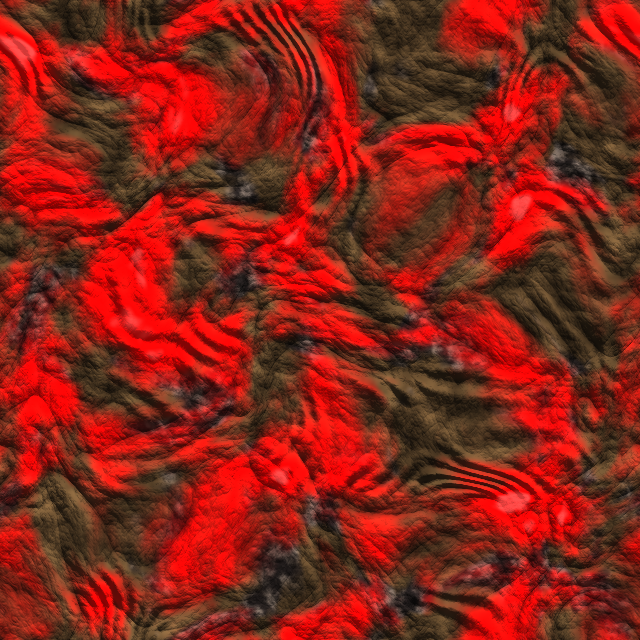
Give the GLSL for this texture, as a three.js fragment shader.

```glsl
// Seamless molten lava glowing between folds of wrinkled, ash-stained rock.
varying vec2 vUv;

const vec3 ROCK_COLOR  = vec3(0.295, 0.22, 0.135);
const vec3 ASH_DARK    = vec3(0.09, 0.08, 0.09);
const vec3 ASH_LIGHT   = vec3(0.36, 0.32, 0.30);
const vec3 LAVA_COLOR  = vec3(0.98, 0.02, 0.02);
const vec3 HOT_COLOR   = vec3(1.00, 0.27, 0.26);

const float WARP_REPEATS  = 3.0;   // whole repeats across the canvas
const float HEAT_REPEATS  = 7.0;
const float FOLD_REPEATS  = 10.0;
const float RING_REPEATS  = 5.0;
const float GRAIN_REPEATS = 28.0;
const float ASH_REPEATS   = 8.0;
const float SPECK_REPEATS = 40.0;

const float WARP_AMOUNT   = 0.13;
const float RING_COUNT    = 7.0;   // rings per unit of noise
const float RING_DEPTH    = 0.30;
const float GRAIN_DEPTH   = 0.24;
const float BUMP_STRENGTH = 0.027;
const float BUMP_STEP     = 0.0015;
const vec2  LIGHT_DIR     = vec2(0.35, 0.94);

// Random unit direction for a lattice point.
vec2 hashDirection(vec2 cell) {
  vec3 q = fract(cell.xyx * vec3(0.1031, 0.1030, 0.0973));
  q += dot(q, q.yzx + 33.33);
  return normalize(fract((q.xx + q.yz) * q.zy) * 2.0 - 0.999);
}

// Wraps whole cell numbers; the half cell guards against rounding.
vec2 wrapCell(vec2 cell, float repeats) {
  return cell - repeats * floor((cell + 0.5) / repeats);
}

// Gradient noise that wraps after a whole number of cells.
float wrapNoise(vec2 p, float repeats, float seed) {
  vec2 x = p * repeats;
  vec2 cell = floor(x);
  vec2 f = x - cell;
  vec2 lo = wrapCell(cell, repeats);
  vec2 hi = wrapCell(cell + 1.0, repeats);
  vec2 shift = vec2(seed * 17.0 + 3.0, seed * 29.0 + 7.0);
  float a = dot(hashDirection(lo + shift), f);
  float b = dot(hashDirection(vec2(hi.x, lo.y) + shift), f - vec2(1.0, 0.0));
  float c = dot(hashDirection(vec2(lo.x, hi.y) + shift), f - vec2(0.0, 1.0));
  float d = dot(hashDirection(hi + shift), f - 1.0);
  vec2 u = f * f * f * (f * (f * 6.0 - 15.0) + 10.0);
  return mix(mix(a, b, u.x), mix(c, d, u.x), u.y);
}

// Four octaves of smooth noise.
float fbm(vec2 p, float repeats, float seed) {
  float sum = 0.0;
  float amp = 1.0;
  for (int i = 0; i < 4; i++) {
    sum += amp * wrapNoise(p, repeats, seed + float(i));
    repeats *= 2.0;
    amp *= 0.5;
  }
  return sum;
}

// Four octaves of rounded lumps parted by sharp creases.
float billow(vec2 p, float repeats, float seed) {
  float sum = 0.0;
  float amp = 1.0;
  for (int i = 0; i < 4; i++) {
    sum += amp * abs(wrapNoise(p, repeats, seed + float(i)));
    repeats *= 2.0;
    amp *= 0.46;
  }
  return sum;
}

// Slow flow that stretches and curls the surface.
vec2 flow(vec2 p) {
  vec2 coarse = vec2(wrapNoise(p, WARP_REPEATS, 5.0), wrapNoise(p, WARP_REPEATS, 6.0));
  float r = WARP_REPEATS * 2.0;
  vec2 fine = vec2(wrapNoise(p, r, 7.0), wrapNoise(p, r, 8.0));
  return p + WARP_AMOUNT * (coarse + 0.5 * fine);
}

// Patches of nested curved ridges.
float rings(vec2 q) {
  float level = RING_COUNT * wrapNoise(q, RING_REPEATS, 14.0);
  float patches = smoothstep(0.02, 0.3, wrapNoise(q, RING_REPEATS, 15.0));
  return patches * smoothstep(0.0, 0.5, abs(fract(level) - 0.5));
}

// Surface height: folds and rings plus crinkled grain.
float relief(vec2 p) {
  vec2 q = flow(p);
  float folds = abs(wrapNoise(q, FOLD_REPEATS, 11.0))
              + 0.4 * abs(wrapNoise(q, FOLD_REPEATS * 2.0, 12.0));
  return folds + RING_DEPTH * rings(q)
       + GRAIN_DEPTH * billow(mix(p, q, 0.4), GRAIN_REPEATS, 21.0);
}

void main() {
  vec2 p = vUv;
  vec2 q = flow(p);

  // Relief lighting
  float height = relief(p);
  vec2 slope = vec2(relief(p + vec2(BUMP_STEP, 0.0)),
                    relief(p + vec2(0.0, BUMP_STEP))) - height;
  float shade = 1.0 - BUMP_STRENGTH * dot(slope / BUMP_STEP, LIGHT_DIR);
  shade = clamp(shade, 0.4, 1.5) * mix(0.75, 1.06, smoothstep(0.05, 0.35, height));

  // Heat of the melt
  float heat = fbm(q, HEAT_REPEATS, 31.0) + 0.2 * (height - 0.4);
  float glow = smoothstep(-0.34, 0.50, heat);
  float hot = smoothstep(0.48, 0.68, heat);

  // Rock with mottled ash
  float tone = 0.95 + 0.5 * fbm(p, ASH_REPEATS * 2.0, 51.0);
  float ash = smoothstep(0.08, 0.36, fbm(q, ASH_REPEATS, 41.0));
  float speck = smoothstep(-0.3, 0.45, fbm(p, SPECK_REPEATS, 61.0));
  vec3 rock = mix(ROCK_COLOR * tone, mix(ASH_DARK, ASH_LIGHT, speck), ash * 0.85);

  vec3 color = mix(rock, LAVA_COLOR, glow) * mix(shade, 1.0, 0.25 * glow);
  color = mix(color, HOT_COLOR * mix(1.0, shade, 0.3), hot);
  gl_FragColor = vec4(clamp(color, 0.0, 1.0), 1.0);
}
```
